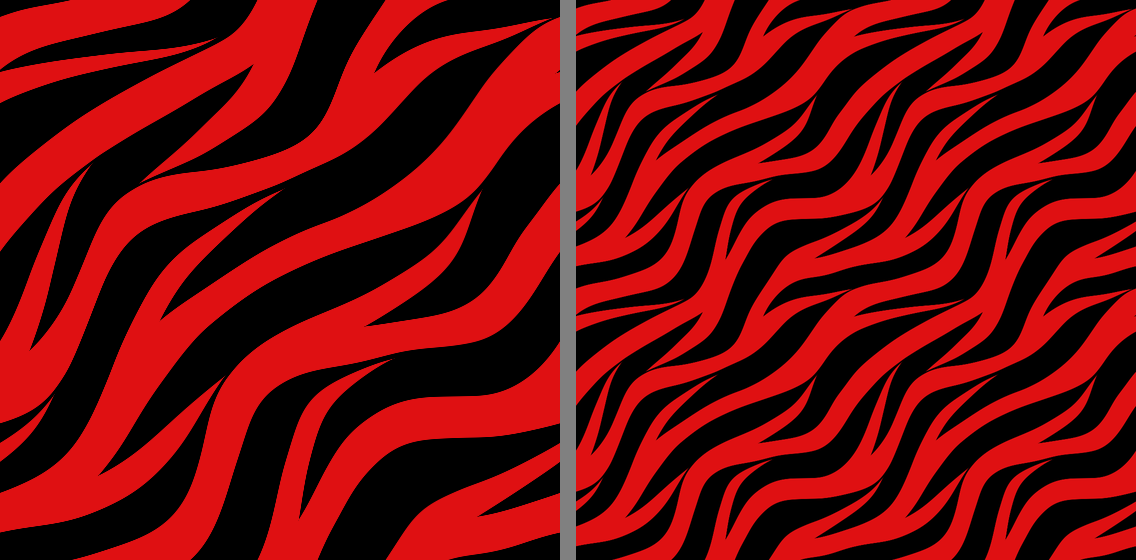
Left, the tile; right, the same tile 2 across and 2 down.
Give the GLSL for this pattern, as a WebGL 1 fragment shader.

```glsl
precision highp float;
// Seamless tiger stripes: wavy diagonal black bands on red that fork and taper to points.

uniform vec2 u_resolution;

const float TAU = 6.2831853;
const vec3 RED = vec3(0.875, 0.063, 0.071);
const vec3 BLACK = vec3(0.0);

// Whole band counts along x and y keep the tile seamless.
const float BANDS_X = 3.0;
const float BANDS_Y = 4.0;
const float BANDS = BANDS_X + BANDS_Y;
const float FORKS = 9.0;           // forks per tile
const float BAND_GRADIENT = 5.5;   // band widths per canvas, across the stripes

float hash(vec2 p) {
  vec3 q = fract(vec3(p.xyx) * vec3(0.1031, 0.1030, 0.0973));
  q += dot(q, q.yzx + 33.33);
  return fract((q.x + q.y) * q.z);
}

// Value noise in -1..1 that wraps after `period` cells.
float wrapNoise(vec2 p, float period, float seed) {
  vec2 cell = floor(p * period);
  vec2 f = fract(p * period);
  f = f * f * f * (f * (f * 6.0 - 15.0) + 10.0);
  vec2 lo = mod(cell, period) + seed;
  vec2 hi = mod(cell + 1.0, period) + seed;
  float bottom = mix(hash(lo), hash(vec2(hi.x, lo.y)), f.x);
  float top = mix(hash(vec2(lo.x, hi.y)), hash(hi), f.x);
  return 2.0 * mix(bottom, top, f.y) - 1.0;
}

// Position across the bands; whole numbers are the centres of black bands.
float bandPhase(vec2 p) {
  float wave = 0.24 * sin(TAU * (p.x + p.y) - 0.5);
  float drift = 0.19 * wrapNoise(p, 3.0, 17.0);
  float ripple = 0.05 * wrapNoise(p, 6.0, 41.0);
  return BANDS_Y * p.y - BANDS_X * p.x + wave + drift + ripple;
}

// Signed depth inside a black band, positive in black. A red tongue opens at a
// point inside the band (s = 0), then drifts out through its side (s = 1).
float forkedBand(float across, float s, float halfWidth, float tongueWidth, float soft) {
  float inside = clamp(s, 0.0, 1.0);
  float swell = sin(0.5 * TAU * inside);
  float edge = halfWidth + 0.165 * swell * swell;
  float depth = edge - abs(across);
  if (s > 0.0 && s < 1.0) {
    float tongueLow = mix(-0.2, halfWidth, smoothstep(0.0, 1.0, s));
    float tongueHigh = tongueLow + tongueWidth * s * (2.0 - s) - 2.0 * soft;
    depth = min(depth, max(tongueLow - across, across - tongueHigh));
  }
  return depth;
}

float stripeDepth(vec2 p, float soft) {
  float phase = bandPhase(p);
  float band = floor(phase + 0.5);
  float across = phase - band;

  // All bands join into one winding strip; 5 is the step that closes it modulo 7.
  float along = mod(p.x + p.y + 5.0 * band, BANDS) * FORKS / BANDS;
  float fork = mod(floor(along), FORKS);
  float start = 0.06 * hash(vec2(fork, 5.0));
  float s = (fract(along) - start) / 0.94;

  // Forks point either way along the band and leave by either side.
  if (hash(vec2(fork, 23.0)) < 0.5) s = 1.0 - s;
  if (hash(vec2(fork, 71.0)) < 0.5) across = -across;

  float halfWidth = 0.255 + 0.045 * wrapNoise(p, 4.0, 83.0);
  float tongueWidth = mix(0.31, 0.42, hash(vec2(fork, 47.0)));
  return forkedBand(across, s, halfWidth, tongueWidth, soft);
}

void main() {
  vec2 p = gl_FragCoord.xy / u_resolution;
  float soft = 0.45 * BAND_GRADIENT / min(u_resolution.x, u_resolution.y);
  float black = smoothstep(-soft, soft, stripeDepth(p, soft));
  gl_FragColor = vec4(mix(RED, BLACK, black), 1.0);
}
```
